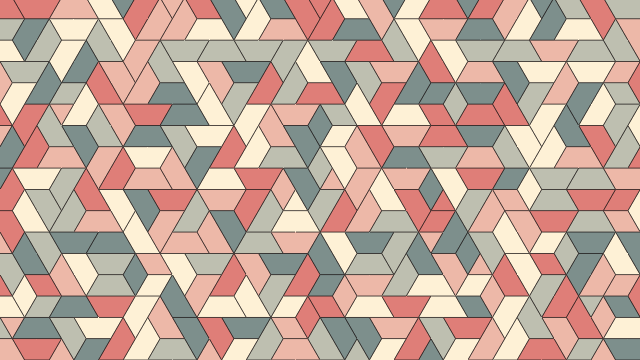
A WebGL 1 fragment shader for this pattern:

```glsl
precision highp float;
// Irregular mosaic of half-hexagons on a triangular lattice, outlined in ink.
// Hexagons are grouped in threes; each group is either cut hexagon by hexagon
// or has its inner triangle retiled as a pinwheel that crosses the hexagons.
uniform vec2 u_resolution;

const float ROW = 0.8660254; // height of a triangle of side 1

float hash(vec2 p, float seed) {
  vec3 q = fract(vec3(p.xyx + seed * 7.31) * vec3(0.1031, 0.1130, 0.0973));
  q += dot(q, q.yzx + 33.33);
  return fract((q.x + q.y) * q.z);
}

// Integer remainder, safe against rounding
float wrap(float x, float n) {
  return floor(mod(x + 0.5, n));
}

// Tile that owns a triangle: xy = group of three hexagons, z = tile in the group
vec3 tileOf(vec2 cell, bool up) {
  // Hexagon centre: the one corner whose lattice colour is zero
  float corner = wrap(cell.x - cell.y, 3.0);
  vec2 center = cell + (corner < 0.5 ? vec2(up ? 0.0 : 1.0)
                      : corner < 1.5 ? vec2(0.0, 1.0) : vec2(1.0, 0.0));

  // Sector of the triangle, counted around the hexagon
  vec2 o = cell + (up ? 1.0 : 2.0) / 3.0 - center;
  float sector = floor(atan(o.y * ROW, o.x + 0.5 * o.y) / 1.0471976);

  // Hexagon coordinates, its member number and the group anchor
  float n = floor((center.y - center.x) / 3.0 + 0.5);
  vec2 hexagon = vec2(center.x + n, n);
  float member = wrap(hexagon.x - hexagon.y, 3.0);
  vec2 group = hexagon - (member < 0.5 ? vec2(0.0)
                        : member < 1.5 ? vec2(1.0, 0.0) : vec2(0.0, 1.0));

  if (hash(group, 1.0) < 0.55) {
    // Pinwheel of either handedness around the point shared by the group
    float turn = hash(group, 2.0) < 0.5 ? 1.0 : -1.0;
    float s = wrap(sector - 2.0 * member - 1.0, 6.0);
    if (turn < 0.0) s = 5.0 - s;
    if (s > 1.5 && s < 4.5) return vec3(group, member + 3.0);
    return vec3(group, s > 4.5 ? wrap(member + turn, 3.0) : member);
  }

  // Separate cut: two halves, three rhombi, or half + rhombus + triangle
  float s = wrap(sector - floor(hash(hexagon, 3.0) * 6.0), 6.0);
  float kind = hash(hexagon, 4.0);
  float part = kind < 0.72 ? floor(s / 3.0)
             : kind < 0.90 ? floor(s / 2.0)
             : step(2.5, s) + step(4.5, s);
  return vec3(group, member + 3.0 * part);
}

// Each group steps through the five colours from its own start
vec3 tileColor(vec3 tile) {
  float first = floor(hash(tile.xy, 5.0) * 5.0);
  float stride = 1.0 + floor(hash(tile.xy, 6.0) * 4.0);
  float pick = wrap(first + stride * tile.z, 5.0);
  if (pick < 0.5) return vec3(0.490, 0.560, 0.550); // slate
  if (pick < 1.5) return vec3(0.745, 0.750, 0.690); // sage
  if (pick < 2.5) return vec3(0.875, 0.495, 0.470); // coral
  if (pick < 3.5) return vec3(0.995, 0.945, 0.840); // cream
  return vec3(0.930, 0.720, 0.660);                 // blush
}

void main() {
  float side = 0.0684;
  vec2 p = gl_FragCoord.xy / u_resolution.y / side;
  float pixel = 1.0 / u_resolution.y;

  // Triangle under this point
  vec2 lattice = vec2(p.x - 0.5 * p.y / ROW, p.y / ROW);
  vec2 cell = floor(lattice);
  vec2 f = lattice - cell;
  bool up = f.x + f.y < 1.0;
  vec3 tile = tileOf(cell, up);
  vec3 color = tileColor(tile);

  // Only edges shared with another tile are blended and inked
  float outward = up ? -1.0 : 1.0;
  float halfWidth = 0.00105;
  float ink = 0.0;
  for (int i = 0; i < 3; i++) {
    vec2 hop = i == 0 ? vec2(0.0) : i == 1 ? vec2(1.0, 0.0) : vec2(0.0, 1.0);
    float gap = i == 0 ? abs(f.x + f.y - 1.0) : dot(hop, up ? f : 1.0 - f);
    float d = gap * ROW * side;
    vec3 other = tileOf(cell + outward * hop, !up);
    if (distance(tile, other) > 0.5) {
      color = mix(color, tileColor(other), clamp(0.5 - d / pixel, 0.0, 0.5));
      ink = max(ink, clamp(0.5 + (halfWidth - d) / pixel, 0.0, 1.0));
    }
  }
  ink = min(ink, 2.0 * halfWidth / pixel);
  gl_FragColor = vec4(mix(color, vec3(0.10, 0.08, 0.08), ink), 1.0);
}
```
